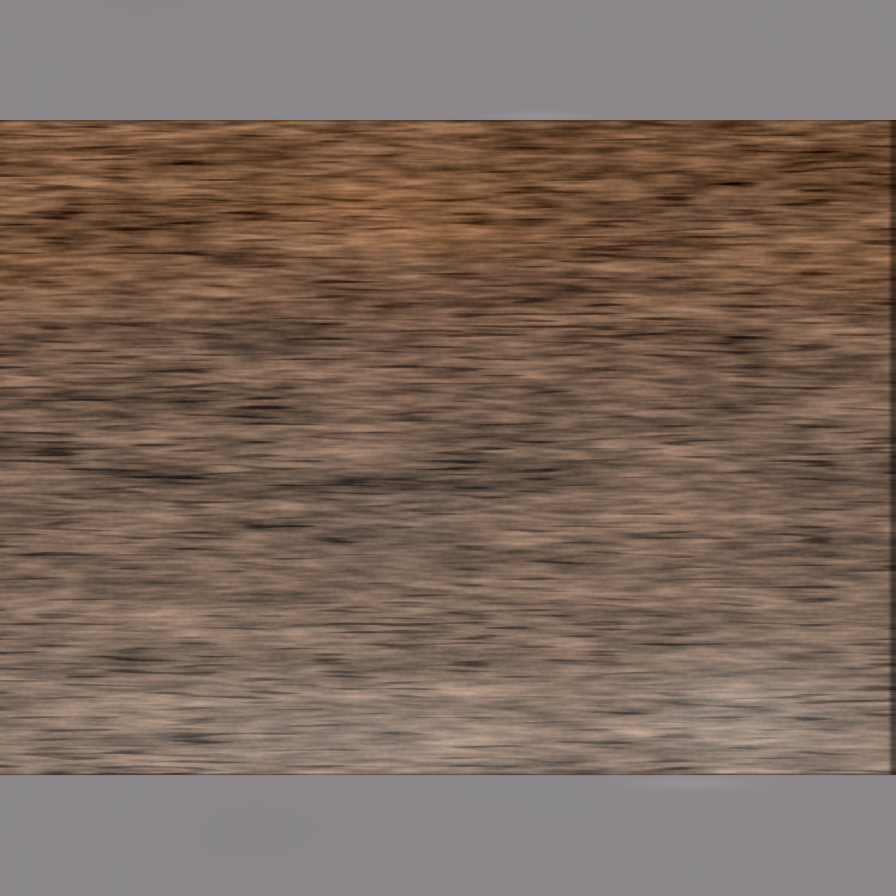
Write a WebGL 2 fragment shader that draws this texture.

```glsl
#version 300 es
precision highp float;
// A brushed wooden board lying between two plain grey bands.
// Stretched gradient noise makes the grain; a vertical ramp and soft
// elliptical pools tint it from warm brown (top) to hazy taupe (bottom).

#define BOARD_TOP 0.866
#define BOARD_BOTTOM 0.135
#define BOARD_RIGHT 0.993
#define GRAIN_CONTRAST 0.23
#define STREAK_DEPTH 0.17
#define WEAVE_STRENGTH 0.022
#define HAZE_STRENGTH 0.10

uniform vec2 u_resolution;
out vec4 fragColor;

const vec3 GREY_BAND = vec3(0.542, 0.527, 0.541);
const vec3 WARM_TOP = vec3(0.445, 0.315, 0.222);
const vec3 BROWN_MIDDLE = vec3(0.462, 0.375, 0.318);
const vec3 TAUPE_BOTTOM = vec3(0.565, 0.487, 0.435);
const vec3 EDGE_SHADOW = vec3(0.20, 0.145, 0.115);

float hash(vec2 p) {
    vec3 q = fract(vec3(p.xyx) * 0.1031);
    q += dot(q, q.yzx + 33.33);
    return fract((q.x + q.y) * q.z);
}

vec2 gradientAt(vec2 cell) {
    float angle = 6.28319 * hash(cell);
    return vec2(cos(angle), sin(angle));
}

float gradientNoise(vec2 p) {
    vec2 i = floor(p), f = p - i;
    vec2 w = f * f * f * (f * (f * 6.0 - 15.0) + 10.0);
    vec2 e = vec2(1.0, 0.0);
    float low = mix(dot(gradientAt(i), f),
                    dot(gradientAt(i + e), f - e), w.x);
    float high = mix(dot(gradientAt(i + e.yx), f - e.yx),
                     dot(gradientAt(i + 1.0), f - 1.0), w.x);
    return 1.5 * mix(low, high, w.y);
}

// Horizontal fibres: each octave is thinner and shorter.
float grain(vec2 p) {
    float sum = 0.0, weight = 0.30;
    vec2 frequency = vec2(3.0, 24.0);
    for (int i = 0; i < 5; i++) {
        sum += weight * gradientNoise(p * frequency + 17.3 * float(i + 1));
        frequency *= vec2(1.75, 1.8);
        weight *= 1.08;
    }
    return sum;
}

// Soft elliptical pool of light or shade.
float pool(vec2 p, vec2 centre, vec2 radius) {
    vec2 d = (p - centre) / radius;
    return exp(-dot(d, d));
}

vec3 wood(vec2 p) {
    float height = (p.y - BOARD_BOTTOM) / (BOARD_TOP - BOARD_BOTTOM);
    vec3 color = mix(TAUPE_BOTTOM, BROWN_MIDDLE, smoothstep(-0.05, 0.45, height));
    color = mix(color, WARM_TOP, smoothstep(0.45, 0.95, height));

    // Broad tonal pools
    float amber = pool(p, vec2(0.42, 0.775), vec2(0.14, 0.025))
                + pool(p, vec2(0.50, 0.735), vec2(0.13, 0.018))
                + 0.8 * pool(p, vec2(0.02, 0.70), vec2(0.14, 0.025))
                + 0.7 * pool(p, vec2(0.97, 0.70), vec2(0.14, 0.03));
    float shade = pool(p, vec2(0.27, 0.615), vec2(0.16, 0.025))
                + pool(p, vec2(0.78, 0.765), vec2(0.12, 0.02))
                + 0.7 * pool(p, vec2(0.46, 0.455), vec2(0.20, 0.035));
    float haze = pool(p, vec2(0.83, 0.20), vec2(0.12, 0.06))
               + 0.6 * pool(p, vec2(0.38, 0.18), vec2(0.20, 0.06))
               + 0.4 * pool(p, vec2(0.43, 0.40), vec2(0.10, 0.04));
    color += amber * vec3(0.09, 0.055, 0.025);
    color -= shade * vec3(0.06, 0.04, 0.025);
    color += haze * HAZE_STRENGTH * vec3(0.35, 0.55, 0.68);

    // Fibres, warm where bright and neutral where dark
    float fibre = grain(p) * GRAIN_CONTRAST * mix(0.75, 1.1, height);
    color += fibre * vec3(1.12, 0.91, 0.76);

    // Sparse dark pores and a fine cross weave
    float pore = gradientNoise(p * vec2(13.0, 220.0) + 91.7);
    float cluster = gradientNoise(p * vec2(3.0, 15.0) + 43.1);
    pore = smoothstep(0.22, 0.75, pore + 0.25 * cluster);
    color -= pore * STREAK_DEPTH * vec3(1.0, 0.85, 0.72);
    color += WEAVE_STRENGTH * gradientNoise(p * vec2(150.0, 280.0));

    // Worn long edges
    float chip = gradientNoise(vec2(p.x * 24.0, p.y * 110.0) + 7.0);
    float topWear = smoothstep(0.014, 0.0, BOARD_TOP - p.y);
    float bottomWear = smoothstep(0.012, 0.0, p.y - BOARD_BOTTOM);
    color += (topWear * 0.16 + bottomWear * 0.20) * chip;
    float rim = smoothstep(0.003, 0.0, min(BOARD_TOP - p.y, p.y - BOARD_BOTTOM));
    color = mix(color, EDGE_SHADOW, 0.55 * rim);

    // Shadowed right end
    float end = smoothstep(BOARD_RIGHT - 0.003, BOARD_RIGHT + 0.004, p.x);
    return mix(color, color * 0.55, end);
}

void main() {
    vec2 p = gl_FragCoord.xy / u_resolution;
    float soft = 0.75 / u_resolution.y;
    float inside = min(BOARD_TOP - p.y, p.y - BOARD_BOTTOM);
    float glint = pool(p, vec2(0.60, BOARD_TOP + 0.004), vec2(0.05, 0.005))
                + pool(p, vec2(0.77, BOARD_BOTTOM - 0.008), vec2(0.06, 0.007));
    vec3 band = GREY_BAND + 0.045 * glint + 0.006 * gradientNoise(p * vec2(3.0, 7.0));
    vec3 color = mix(band, wood(p), smoothstep(-soft, soft, inside));
    fragColor = vec4(clamp(color, 0.0, 1.0), 1.0);
}
```
